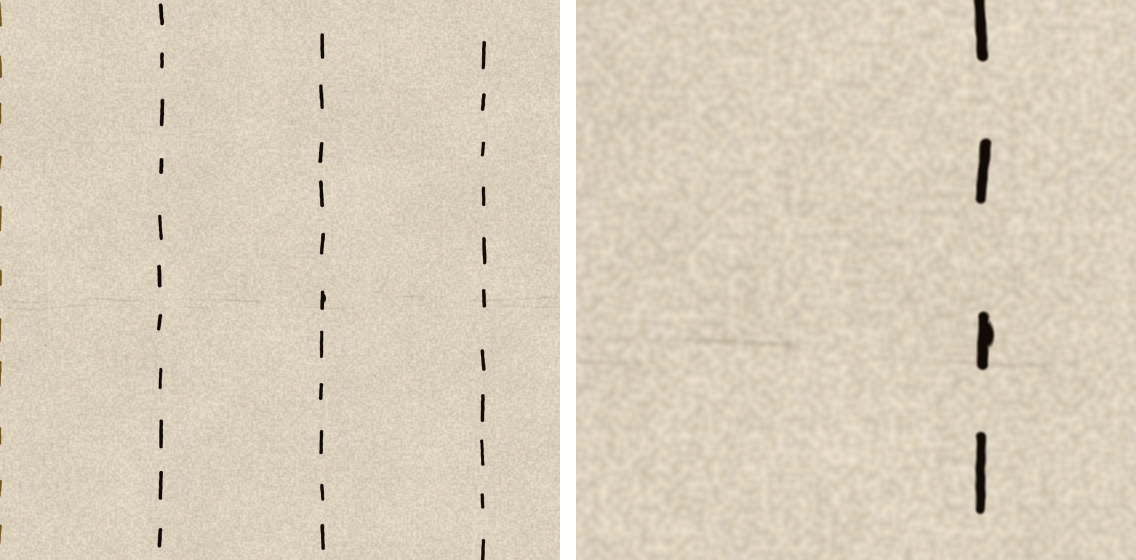
Left: the whole. Right: its middle third, enlarged.
This pattern is drawn by a Shadertoy shader. Its source:

```glsl
// Three columns of uneven hand-inked dashes on grainy, creased cream paper.

const vec3 PAPER = vec3(0.858, 0.815, 0.738);
const vec3 INK = vec3(0.07, 0.04, 0.015);
const vec3 EDGE_INK = vec3(0.46, 0.34, 0.14);
const float COLUMN_PITCH = 0.288;
const float COLUMN_ORIGIN = -0.001;
const int ROWS = 11;

float hash(vec2 p) {
    vec3 q = fract(vec3(p.xyx) * 0.1031);
    q += dot(q, q.yzx + 33.33);
    return fract((q.x + q.y) * q.z);
}

vec2 gradient(vec2 cell) {
    float angle = 6.28319 * hash(cell);
    return vec2(cos(angle), sin(angle));
}

float gradientNoise(vec2 p) {
    vec2 i = floor(p), f = fract(p);
    vec2 u = f * f * f * (f * (f * 6.0 - 15.0) + 10.0);
    vec2 e = vec2(0.0, 1.0);
    float low = mix(dot(gradient(i), f), dot(gradient(i + e.yx), f - e.yx), u.x);
    float high = mix(dot(gradient(i + e.xy), f - e.xy), dot(gradient(i + e.yy), f - e.yy), u.x);
    return mix(low, high, u.y);
}

float segmentDistance(vec2 p, vec2 a, vec2 b) {
    vec2 ab = b - a;
    return length(p - a - ab * clamp(dot(p - a, ab) / dot(ab, ab), 0.0, 1.0));
}

float coverage(float d, float blur) {
    return 1.0 - smoothstep(-blur, blur, d);
}

// Distance to one column of dashes; rows count down from the top.
float dashColumn(vec2 p, float column, float firstRow, float rowPitch) {
    float d = 1.0;
    for (int row = 0; row < ROWS; row++) {
        vec2 seed = vec2(column * 17.0 + 3.0, float(row) * 5.0 + 11.0);
        float jitter = (hash(seed) - 0.5) * 0.022;
        float halfLength = mix(0.010, 0.023, hash(seed + 41.0));
        float tilt = (hash(seed + 73.0) - 0.5) * 0.003;
        float radius = mix(0.0027, 0.0034, hash(seed + 97.0));
        float y = 1.0 - firstRow - rowPitch * float(row) - jitter;
        float wander = 0.006 * gradientNoise(vec2(column * 7.3, y * 3.0));
        vec2 centre = vec2(COLUMN_ORIGIN + COLUMN_PITCH * column + wander, y);
        vec2 halfDash = vec2(tilt, halfLength);
        d = min(d, segmentDistance(p, centre - halfDash, centre + halfDash) - radius);
        // A single overfilled stroke near the middle
        if (column == 2.0 && row == 5) {
            d = min(d, length((p - centre - vec2(0.0018, 0.004)) * vec2(1.0, 0.55)) - 0.0045);
        }
    }
    return d;
}

// Paper tone: fine grain over broad mottling
vec3 paperColor(vec2 p) {
    float grain = 0.075 * gradientNoise(p * 210.0) + 0.045 * gradientNoise(p * 95.0 + 31.0);
    float mottle = 0.022 * gradientNoise(p * 7.0 + 5.0) + 0.02 * gradientNoise(p * 24.0 + 9.0);
    float warmth = 0.025 * gradientNoise(p * 130.0 + 57.0);
    return PAPER + grain + mottle + warmth * vec3(0.5, 0.0, -0.8);
}

// Patchy horizontal fold line
float crease(vec2 p, float height, float thickness) {
    float offset = p.y - height - 0.009 * gradientNoise(vec2(p.x * 9.0, height * 40.0));
    float patches = smoothstep(-0.25, 0.35, gradientNoise(vec2(p.x * 16.0, height * 70.0)));
    return patches * exp(-offset * offset / (thickness * thickness));
}

void mainImage(out vec4 fragColor, in vec2 fragCoord) {
    vec2 p = fragCoord / iResolution.y;
    float blur = max(0.75 / iResolution.y, 0.0013);
    vec3 color = paperColor(p);

    // Folds and a faint slanted scuff
    color -= 0.065 * crease(p, 0.465, 0.0022) + 0.04 * crease(p, 0.452, 0.0018);
    float scuff = segmentDistance(p, vec2(0.679, 0.477), vec2(0.699, 0.530));
    color -= 0.045 * coverage(scuff - 0.001, 0.003);

    // Sparse dark flecks
    vec2 fleckCell = floor(p * 32.0);
    vec2 fleckOffset = 0.2 + 0.6 * vec2(hash(fleckCell + 7.0), hash(fleckCell + 19.0));
    float fleck = length(fract(p * 32.0) - fleckOffset) / 32.0 - 0.001;
    color -= 0.16 * step(0.99, hash(fleckCell + 3.0)) * coverage(fleck, blur);

    // Nearest dash column; the one cut by the left edge is faded brown
    float column = floor((p.x - COLUMN_ORIGIN) / COLUMN_PITCH + 0.5);
    int index = int(clamp(column, 0.0, 3.0));
    vec4 firstRow = vec4(0.020, 0.026, 0.090, 0.090);
    vec4 rowPitch = vec4(0.0940, 0.0925, 0.0876, 0.0905);
    vec2 rough = p + vec2(0.0008 * gradientNoise(p * 120.0), 0.0);
    float dashes = dashColumn(rough, column, firstRow[index], rowPitch[index]);
    vec3 ink = column < 0.5 ? EDGE_INK : INK;
    color = mix(color, ink, coverage(dashes, blur));

    fragColor = vec4(clamp(color, 0.0, 1.0), 1.0);
}
```
